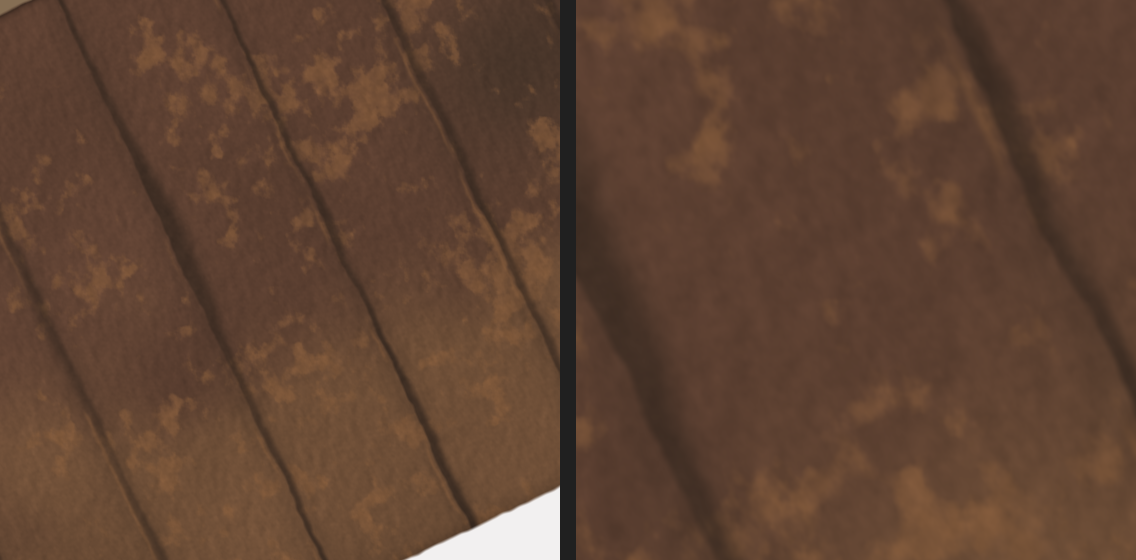
Left, the full canvas; right, a detail of the centre.
Write a WebGL 1 fragment shader that draws this texture.

```glsl
precision highp float;
// Aged brown leather or sheet metal in slanted overlapping strips, cut off by a white corner.
// A rotated frame repeats the seams with mod-like rounding; sine-hash fbm adds
// wobbling shadows, crumbly tan wear, tonal drift and fine wrinkles.
uniform vec2 u_resolution;

const vec2 ACROSS = vec2(0.9033, -0.4291);  // over the strips, y pointing down
const vec2 ALONG = vec2(0.4291, 0.9033);    // down the strips
const float SEAM_START = 0.0906;
const float SEAM_STEP = 0.2635;
const float SEAM_WIDTH = 0.017;
const float SEAM_BULGE = 0.036;
const float TOP_EDGE = 0.0255;
const float BOTTOM_EDGE = 1.214;
const float WEAR_LEVEL = 0.57;
const float GRAIN = 0.16;

const vec3 RED_BROWN = vec3(0.365, 0.252, 0.195);
const vec3 OLIVE_BROWN = vec3(0.430, 0.307, 0.215);
const vec3 DARK_BROWN = vec3(0.275, 0.205, 0.160);
const vec3 SEAM_SHADE = vec3(0.215, 0.160, 0.125);
const vec3 WORN_TAN = vec3(0.530, 0.365, 0.235);
const vec3 TOP_TAN = vec3(0.520, 0.430, 0.330);
const vec3 WHITE = vec3(0.950, 0.940, 0.940);

float hash(vec2 p) {
  return fract(sin(dot(p, vec2(127.1, 311.7))) * 43758.5453);
}

float noise(vec2 p) {
  vec2 i = floor(p);
  vec2 f = fract(p);
  f = f * f * (3.0 - 2.0 * f);
  return mix(mix(hash(i), hash(i + vec2(1.0, 0.0)), f.x),
             mix(hash(i + vec2(0.0, 1.0)), hash(i + vec2(1.0, 1.0)), f.x), f.y);
}

float fbm(vec2 p) {
  float sum = 0.0;
  float amp = 0.5;
  for (int i = 0; i < 4; i++) {
    sum += amp * noise(p);
    p = mat2(1.6, 1.2, -1.2, 1.6) * p + 7.3;
    amp *= 0.5;
  }
  return sum / 0.9375;
}

// Soft elliptical region of influence
float blob(vec2 p, vec2 center, vec2 radius) {
  vec2 d = (p - center) / radius;
  return exp(-dot(d, d));
}

void main() {
  vec2 uv = gl_FragCoord.xy / u_resolution;
  float pixel = 1.0 / min(u_resolution.x, u_resolution.y);
  vec2 p = vec2(uv.x, 1.0 - uv.y);
  vec2 q = vec2(dot(p, ACROSS), dot(p, ALONG));

  // Nearest seam and signed distance to it
  float wobble = (fbm(vec2(q.x * 2.0, q.y * 9.0)) - 0.5) * 0.016
               + (noise(q * 70.0) - 0.5) * 0.003;
  float slot = (q.x + wobble - SEAM_START) / SEAM_STEP;
  float id = floor(slot + 0.5);
  float d = (slot - id) * SEAM_STEP;

  // Base tone: reddish above, olive below, dark at the upper right
  float drift = fbm(q * 4.0 + 11.0) - 0.5;
  vec3 color = mix(RED_BROWN, OLIVE_BROWN, smoothstep(0.58, 0.92, q.y + drift * 0.35));
  float gloom = blob(p, vec2(0.93, 0.11), vec2(0.17, 0.16));
  color = mix(color, DARK_BROWN, gloom * 0.9);
  color *= 1.0 + drift * 0.16;

  // Crumbly wear, denser in a few regions and beside the seams
  float region = blob(q, vec2(0.56, 0.77), vec2(0.085, 0.24))
               + blob(p, vec2(0.97, 0.37), vec2(0.10, 0.13))
               + 0.7 * blob(q, vec2(0.18, 0.35), vec2(0.06, 0.22))
               + 0.7 * blob(p, vec2(0.08, 0.45), vec2(0.12, 0.13))
               + 0.5 * blob(p, vec2(0.62, 0.15), vec2(0.22, 0.14))
               + 0.5 * blob(p, vec2(0.38, 0.82), vec2(0.20, 0.08));
  float crumbs = 0.5 * fbm(q * 9.0 + 3.0) + 0.5 * fbm(q * vec2(42.0, 34.0));
  float wear = smoothstep(WEAR_LEVEL, WEAR_LEVEL + 0.15, crumbs + 0.12 * region - 0.1 * gloom);
  color = mix(color, WORN_TAN, wear * (0.45 + 0.3 * noise(q * 85.0)));

  // Seams: a shadow on the right, a thin lit lip on the left
  float bulge = exp(-3.0 * id * id) * blob(vec2(q.y), vec2(0.52), vec2(0.25));
  float width = SEAM_WIDTH * (0.65 + 0.7 * noise(vec2(q.y * 8.0, id * 5.0))) + SEAM_BULGE * bulge;
  float softness = id < -0.5 ? 0.016 : 0.004;
  float shadow = smoothstep(-softness, softness * 0.5, d) * (1.0 - smoothstep(width * 0.25, width, d));
  float depth = 0.55 + 0.4 * noise(vec2(q.y * 7.0 + 4.0, id * 9.0));
  depth *= id < -0.5 ? 0.65 : 1.0;
  float halo = exp(-pow(d / 0.026, 2.0));
  float lip = exp(-pow((d + 0.008) / 0.0035, 2.0));
  color = mix(color, SEAM_SHADE, halo * 0.2);
  color = mix(color, SEAM_SHADE, shadow * depth);
  color = mix(color, WORN_TAN, lip * 0.4 * smoothstep(0.35, 0.75, noise(vec2(q.y * 13.0, id * 3.0))));

  // Fine wrinkles lit from the upper left
  vec2 g = q * vec2(75.0, 48.0);
  color *= 1.0 + GRAIN * (fbm(g) - fbm(g + vec2(0.45, 0.3)));
  color *= 1.0 + 0.05 * (noise(q * 190.0) - 0.5);

  // Cut edges: tan strip at the top left, white corner at the bottom right
  float ragged = (noise(q * 60.0) - 0.5) * 0.003;
  float top = q.y - TOP_EDGE + ragged;
  float bottom = q.y - BOTTOM_EDGE + ragged;
  color *= 1.0 - 0.4 * exp(-abs(top) / 0.005);
  color *= 1.0 - 0.22 * exp(-abs(bottom) / 0.012);
  color = mix(TOP_TAN, color, smoothstep(-0.004 - pixel, pixel, top));
  color = mix(color, WHITE, smoothstep(-0.002 - pixel, 0.002 + pixel, bottom));
  gl_FragColor = vec4(color, 1.0);
}
```
